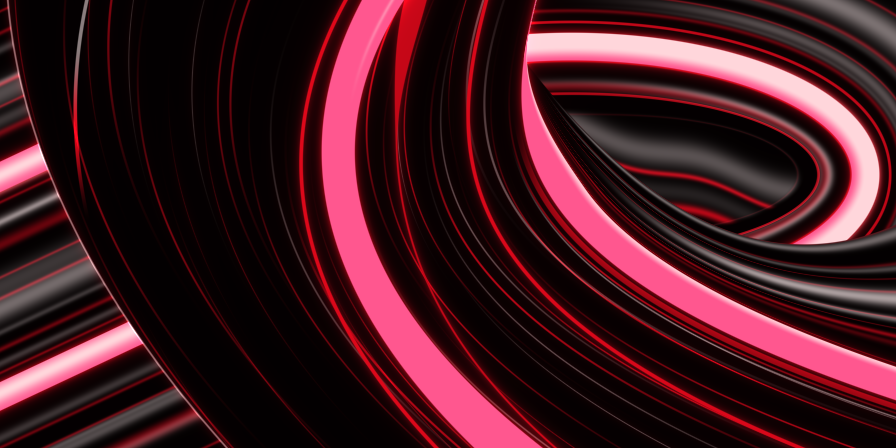
A Shadertoy shader for this background:

```glsl
// Glossy black cables sweeping in curves, lit by glowing pink neon tubes.

const vec3 PINK  = vec3(1.00, 0.34, 0.56);
const vec3 PALE  = vec3(1.00, 0.84, 0.86);
const vec3 RED   = vec3(0.85, 0.03, 0.10);
const vec3 STEEL = vec3(0.52, 0.49, 0.49);
const vec3 BLACK = vec3(0.012, 0.001, 0.002);

// Sweeping curves: x at the bend, y of the bend, square and cubic growth.
const vec4 LEFT_RIM   = vec4(0.013, 1.104, 0.405, 0.0);
const vec4 MAIN_TUBE  = vec4(0.755, 0.661, 0.870, 0.0);
const vec4 RIGHT_TUBE = vec4(1.164, 0.790, 0.970, 1.2);

float hash(float n) {
    return fract(sin(n * 127.1) * 437.585);
}

// Soft-edged coverage of a stripe with the given half width.
float cover(float d, float halfWidth) {
    float aa = 0.8 / iResolution.y;
    return 1.0 - smoothstep(halfWidth - aa, halfWidth + aa, abs(d));
}

float bump(float x, float center, float width) {
    float t = (x - center) / width;
    return exp(-t * t);
}

// Narrow ridges at uneven spacing, from layered sines.
float ridges(float v, float freq, float sharpness) {
    float wave = sin(v * freq + 1.8 * sin(v * freq * 0.37 + 1.0));
    return pow(0.5 + 0.5 * wave, sharpness);
}

// Signed distance to a sweeping curve, positive to its right.
float curveDist(vec2 p, vec4 c) {
    float d = c.y - p.y;
    float slope = d * (2.0 * c.z + 3.0 * c.w * d);
    return (p.x - c.x - d * d * (c.z + c.w * d)) / sqrt(1.0 + slope * slope);
}

// Signed distance to an ellipse, to first order.
float ellipseDist(vec2 p, vec2 r) {
    float k = length(p / r);
    return k * (k - 1.0) / max(length(p / (r * r)), 0.001);
}

vec3 addTube(vec3 col, float d, float halfWidth, vec3 lit, float glow) {
    float outside = max(abs(d) - halfWidth, 0.0);
    col += RED * glow * (exp(-outside / 0.008) + 0.12 * exp(-outside / 0.035));
    return mix(col, lit, cover(d, halfWidth));
}

// Straight cables behind the left rim.
vec3 backCables(vec2 p) {
    float v = p.y - 0.47 * p.x;
    vec3 col = BLACK + RED * 0.45 * ridges(v, 85.0, 16.0);
    col += STEEL * 0.4 * ridges(v + 0.3, 58.0, 10.0);
    col += STEEL * (0.85 * bump(v, 0.310, 0.028) + 0.7 * bump(v, 0.505, 0.013));
    col += STEEL * 0.6 * (bump(v, 0.79, 0.03) + bump(v, -0.07, 0.014));
    col = addTube(col, v - 0.115, 0.032, mix(PINK, PALE, bump(v, 0.122, 0.023)), 0.6);
    return addTube(col, v - 0.605, 0.034, mix(PINK, PALE, bump(v, 0.608, 0.022)), 0.6);
}

// Nested loops with one neon arc.
vec3 loopCables(vec2 p) {
    float d = ellipseDist(p - vec2(1.276, 0.61), vec2(0.656, 0.286));
    float side = smoothstep(1.2, 1.75, p.x);
    float hollow = smoothstep(-0.135, -0.16, d);
    vec3 col = BLACK + RED * 0.4 * ridges(d, 120.0, 18.0) * (1.0 - hollow);
    col += STEEL * 0.3 * ridges(d + 0.1, 75.0, 12.0) * side * (1.0 - hollow);
    col += STEEL * side * (0.9 * bump(d, 0.20, 0.026) + 0.6 * bump(d, 0.105, 0.012));
    col += RED * (0.8 * cover(d - 0.055, 0.003) + 0.7 * cover(d + 0.105, 0.003));
    col += STEEL * 0.8 * bump(d, -0.080, 0.010) * (0.3 + 0.7 * side);
    // Reflections in the hollow: a grey lens above red streaks.
    float tilt = p.y + 0.28 * p.x + 0.010 * sin(p.x * 19.0);
    vec3 lens = STEEL * (0.65 * bump(tilt, 1.075, 0.030) + 0.25 * bump(tilt, 0.99, 0.02));
    lens += RED * 0.8 * (bump(tilt, 1.028, 0.006) + bump(tilt, 0.955, 0.010));
    col += hollow * lens;
    return addTube(col, d, 0.031, mix(PINK, PALE, smoothstep(-0.032, 0.0, d)), 0.6);
}

// Cables filling the gap between two edges; w runs from 0 to 1 across it.
vec3 gapCables(float w, float x, float gap) {
    float open = smoothstep(1.25, 1.75, x);
    float detail = smoothstep(0.03, 0.10, gap);
    vec3 col = BLACK + STEEL * 0.8 * bump(w, 0.04, 0.03) * detail;
    col += STEEL * open * (1.25 * bump(w, 0.44, 0.06) + 0.8 * bump(w, 0.60, 0.025));
    col += STEEL * 0.5 * bump(w, 0.23, 0.02) * detail;
    col += RED * detail * (0.6 * bump(w, 0.74, 0.02) + 0.3 * ridges(w, 48.0, 16.0));
    return col;
}

// Scattered thin glints following the sweep from rim to rim.
vec3 sweepCables(vec2 p) {
    const int COUNT = 42;
    vec3 col = BLACK;
    for (int i = 0; i < COUNT; i++) {
        float id = float(i) + 1.0;
        float a = hash(id), b = hash(id + 61.3), k = hash(id + 140.7);
        float s = 2.0 * (id - 0.5 + 0.7 * (a - 0.5)) / float(COUNT);
        vec4 c = s < 1.0 ? mix(LEFT_RIM, MAIN_TUBE, vec4(s, sqrt(s), s, s))
                         : mix(MAIN_TUBE, RIGHT_TUBE, s - 1.0);
        c.y += 0.08 * (b - 0.5);
        c.z *= 0.9 + 0.2 * k;
        float d = curveDist(p, c);
        float span = bump(p.y, b * 1.2 - 0.1, 0.15 + 0.2 * k);
        span *= mix(0.65, 1.0, smoothstep(0.7, 1.0, s));
        vec3 tint = a > 0.8 ? STEEL * 0.6 : RED * (0.3 + 0.5 * k);
        col += tint * span * cover(d, 0.0008 + 0.0018 * k * k);
        col += RED * 0.07 * span * exp(-abs(d) / 0.009);
    }
    // Brighter red cables beside the tubes.
    float flare = 0.002 + 0.022 * smoothstep(0.68, 1.0, p.y);
    col = addTube(col, curveDist(p, vec4(0.885, 0.70, 0.55, 0.25)), flare, RED * 0.9, 0.28);
    col = addTube(col, curveDist(p, vec4(1.045, 0.74, 0.80, 0.75)), 0.004, RED, 0.28);
    col = addTube(col, curveDist(p, vec4(0.672, 0.635, 0.75, 0.0)), 0.004, RED, 0.28);
    float glint = curveDist(p, vec4(0.168, 0.76, 0.45, 0.0));
    col += mix(RED, STEEL, smoothstep(0.7, 0.9, p.y)) * cover(glint, 0.004)
         * smoothstep(0.5, 0.72, p.y);
    float d = curveDist(p, MAIN_TUBE);
    float bend = p.y - MAIN_TUBE.y;
    vec3 lit = mix(PINK, PALE, 0.4 * bump(d, 0.018, 0.004) * smoothstep(0.75, 1.0, p.y));
    return addTube(col, d, 0.037 + 0.03 * bend * bend, lit, 0.5);
}

void mainImage(out vec4 fragColor, in vec2 fragCoord) {
    vec2 p = fragCoord / iResolution.xy * vec2(2.0, 1.0);
    float aa = 0.8 / iResolution.y;
    float rim = curveDist(p, LEFT_RIM);
    float right = curveDist(p, RIGHT_TUBE);
    float halfWidth = 0.001 + 0.037 * smoothstep(0.92, 0.58, p.y);

    // Lower edge of the loop opening.
    float u = p.x - 1.177;
    float slope = 1.3 - 2.1 * u;
    float below = (0.857 - p.y - u * (1.3 - 1.05 * u)) / sqrt(1.0 + slope * slope);
    float gap = max(below + max(right - 2.0 * halfWidth, 0.0), 0.001);

    vec3 col = mix(backCables(p), sweepCables(p), smoothstep(-aa, aa, rim));
    col += STEEL * 0.8 * cover(rim, 0.002) + RED * 0.2 * exp(-abs(rim) / 0.008);
    col += RED * 0.6 * cover(right + 0.014, 0.006) * smoothstep(0.75, 0.5, p.y);
    vec3 inner = mix(loopCables(p), gapCables(below / gap, p.x, gap), smoothstep(-aa, aa, below));
    col = mix(col, inner, smoothstep(-aa, aa, right));

    // Right neon tube, pale on its inner edge.
    float d = right - halfWidth;
    vec3 lit = mix(PINK, PALE, 0.9 * smoothstep(0.5, 1.0, d / halfWidth));
    col = addTube(col, d, halfWidth, lit, 0.5);
    col += STEEL * 0.8 * cover(right + 0.035, 0.0015) * smoothstep(0.7, 0.4, p.y);
    fragColor = vec4(min(col, 1.0), 1.0);
}
```
